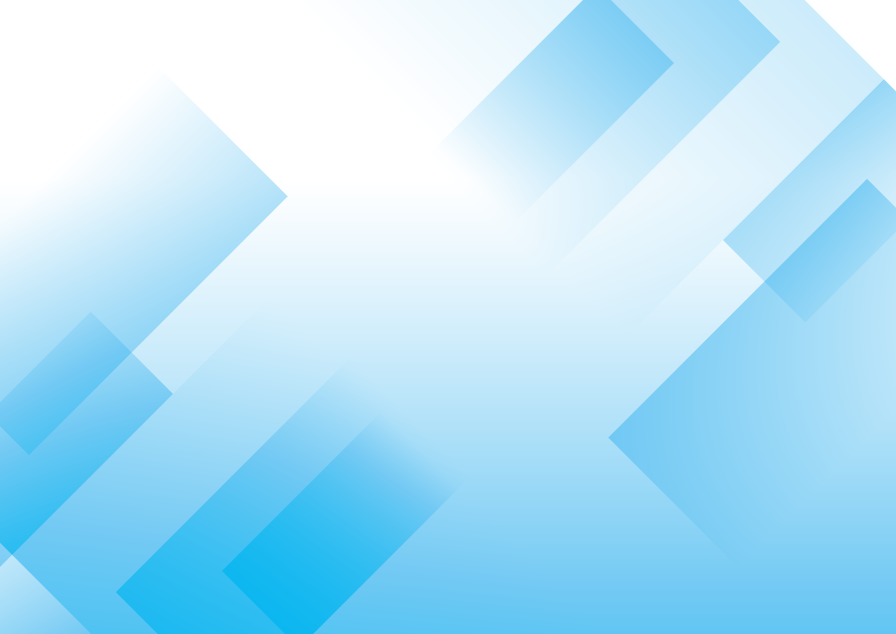
Reproduce this background procedurally as a Shadertoy shader.

```glsl
#define WHITE vec3(1.0)
#define SKY vec3(0.45, 0.79, 0.955)
#define AZURE vec3(0.01, 0.71, 0.94)
#define WASH_START 0.28
#define WASH_DEPTH 0.62
#define WASH_CURVE 1.15
#define CORNER_LIGHT 0.5
// Band strengths: short, long, wide, broad
#define UPPER_BANDS vec4(0.30, 0.28, 0.20, 0.35)
#define LOWER_BANDS vec4(0.80, 0.68, 0.20, 0.30)
// Crossing band strength at its inner and outer end
#define UPPER_CROSS vec2(0.30, 0.42)
#define LOWER_CROSS vec2(0.35, 0.70)

const float FAR = 9.0;
const float RIM = 1.0625;

// Antialiased coverage of a diagonal rectangle
float box(vec2 q, vec2 low, vec2 high) {
    vec2 inside = min(q - low, high - q);
    float distanceIn = min(inside.x, inside.y) * 0.70711;
    return clamp(distanceIn * iResolution.y + 0.5, 0.0, 1.0);
}

// Linear ramp from 0 at start to 1 at end
float ramp(float start, float end, float x) {
    return clamp((x - start) / (end - start), 0.0, 1.0);
}

// Layer translucent ink over existing ink
float layer(float ink, float alpha) {
    return 1.0 - (1.0 - ink) * (1.0 - alpha);
}

// One half of the point-symmetric arrangement
float paintBands(float ink, vec2 q, vec4 bands, vec2 cross) {
    // Pale outer corner
    float corner = box(q, vec2(RIM, -FAR), vec2(FAR, 0.3125));
    ink *= 1.0 - CORNER_LIGHT * corner * ramp(0.0, 0.31, q.y);

    // Bands that fade towards the centre
    float wide = box(q, vec2(-FAR), vec2(RIM, 0.3125));
    float tall = box(q, vec2(-FAR, -0.287), vec2(0.958, 0.090));
    float small = box(q, vec2(-FAR, -0.287), vec2(0.757, -0.044));
    ink = layer(ink, bands.z * wide * ramp(0.25, RIM, q.x));
    ink = layer(ink, bands.y * tall * ramp(0.217, 0.958, q.x));
    ink = layer(ink, bands.x * small * ramp(0.254, 0.757, q.x));

    // Overlapping bands that fade across their width
    float crossing = box(q, vec2(0.555, 0.3125), vec2(RIM, 0.572));
    float broad = box(q, vec2(0.0625, 0.443), vec2(0.879, FAR));
    float strength = mix(cross.x, cross.y, ramp(0.555, RIM, q.x));
    ink = layer(ink, strength * crossing * ramp(0.68, 0.3125, q.y));
    return layer(ink, bands.w * broad * ramp(0.853, 0.443, q.y));
}

// White to sky to azure
vec3 inkColour(float ink) {
    vec3 pale = mix(WHITE, SKY, ramp(0.0, 0.55, ink));
    return mix(pale, AZURE, ramp(0.55, 1.0, ink));
}

void mainImage(out vec4 fragColor, in vec2 fragCoord) {
    vec2 p = (fragCoord - 0.5 * iResolution.xy) / iResolution.y;
    vec2 diagonal = vec2(p.x + p.y, p.x - p.y);

    // Vertical wash, deepest at the bottom
    float depth = ramp(WASH_START, 1.0, 0.5 - p.y);
    float ink = WASH_DEPTH * pow(depth, WASH_CURVE);

    ink = paintBands(ink, diagonal, UPPER_BANDS, UPPER_CROSS);
    ink = paintBands(ink, -diagonal, LOWER_BANDS, LOWER_CROSS);
    fragColor = vec4(inkColour(ink), 1.0);
}
```
